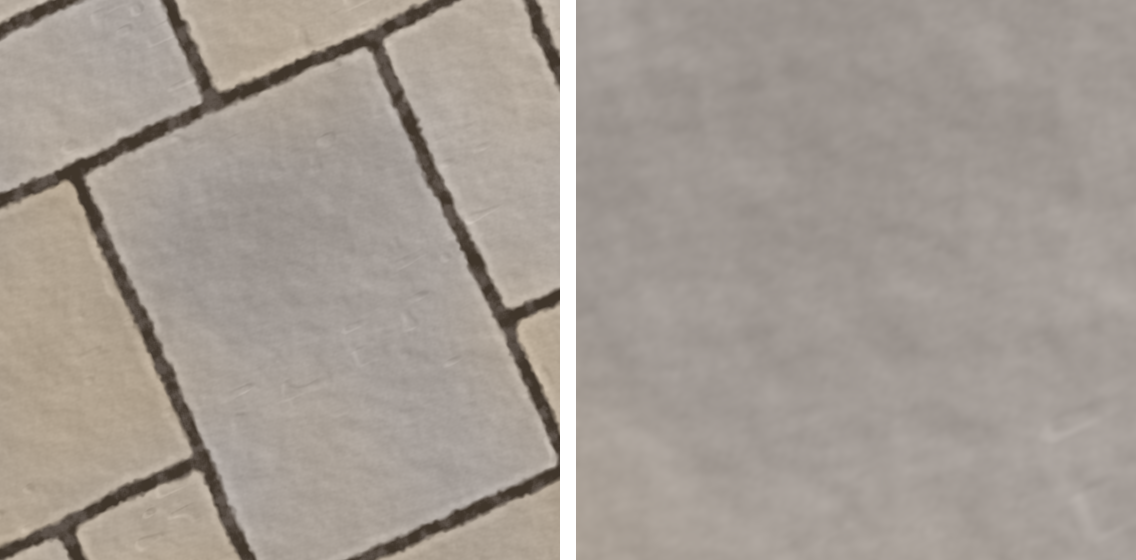
Left: the whole. Right: its middle third, enlarged.
This texture is drawn by a WebGL 1 fragment shader. Its source:

```glsl
precision highp float;
uniform vec2 u_resolution;

float hash(vec2 p) {
  return fract(sin(dot(p, vec2(127.1, 311.7))) * 43758.5453);
}

float noise(vec2 p) {
  vec2 i = floor(p), f = fract(p);
  f = f * f * (3.0 - 2.0 * f);
  return mix(mix(hash(i), hash(i + vec2(1.0, 0.0)), f.x),
             mix(hash(i + vec2(0.0, 1.0)), hash(i + vec2(1.0)), f.x), f.y);
}

float fbm(vec2 p) {
  float sum = 0.0, amp = 0.5;
  for (int k = 0; k < 4; k++) {
    sum += amp * noise(p);
    p = mat2(1.6, 1.2, -1.2, 1.6) * p + 7.3;
    amp *= 0.5;
  }
  return sum;
}

// Stone height: soft grain plus a few raised chips
float relief(vec2 q) {
  float chips = smoothstep(0.74, 0.92, noise(q * vec2(8.0, 13.0) + 3.7));
  chips *= smoothstep(0.5, 0.75, noise(q * 2.3 + 11.0));
  return fbm(q * vec2(7.0, 10.0)) + 0.35 * chips;
}

// Keeps (depth inside the slab, warmth, lightness) of the slab that holds q
void slab(inout vec3 hit, vec2 q, vec2 lo, vec2 hi, float warmth, float light) {
  vec2 d = abs(q - 0.5 * (lo + hi)) - 0.5 * (hi - lo) + 0.09;
  float depth = 0.09 - length(max(d, 0.0)) - min(max(d.x, d.y), 0.0);
  if (depth > hit.x) hit = vec3(depth, warmth, light);
}

void main() {
  // Tilted paving frame: one unit is the smallest slab side, y points down
  vec2 uv = gl_FragCoord.xy / u_resolution;
  vec2 p = vec2(uv.x, 1.0 - uv.y) * 3.539;
  vec2 q = vec2(0.910 * p.x - 0.415 * p.y + 0.037,
                0.415 * p.x + 0.910 * p.y - 1.171);

  // Uneven, crumbly slab edges
  vec2 e = q + 0.03 * (vec2(noise(q * 2.0), noise(q * 2.0 + 31.0)) - 0.5);
  e += 0.022 * (vec2(noise(q * 13.0 + 5.0), noise(q * 13.0 + 47.0)) - 0.5);
  e += 0.016 * (vec2(noise(q * 34.0 + 9.0), noise(q * 34.0 + 71.0)) - 0.5);

  // Slabs of mixed sizes around the large one
  vec3 hit = vec3(0.0);
  slab(hit, e, vec2(0.0, 0.0), vec2(2.08, 3.0), 0.22, 0.01);
  slab(hit, e, vec2(-2.0, 0.0), vec2(0.0, 2.01), 0.75, 0.0);
  slab(hit, e, vec2(2.08, 0.0), vec2(3.08, 2.0), 0.35, 0.035);
  slab(hit, e, vec2(-1.0, -1.0), vec2(1.0, 0.0), 0.15, 0.025);
  slab(hit, e, vec2(1.0, -2.0), vec2(3.08, 0.0), 0.55, 0.03);
  slab(hit, e, vec2(-1.0, -2.0), vec2(1.0, -1.0), 0.45, 0.04);
  slab(hit, e, vec2(-0.98, 2.01), vec2(0.0, 4.0), 0.85, 0.01);
  slab(hit, e, vec2(-2.0, 2.01), vec2(-0.98, 4.0), 0.5, 0.02);
  slab(hit, e, vec2(2.08, 2.0), vec2(4.0, 4.0), 0.7, 0.02);
  slab(hit, e, vec2(0.0, 3.0), vec2(2.08, 5.0), 0.75, 0.0);
  slab(hit, e, vec2(3.08, 0.0), vec2(4.0, 2.0), 0.45, 0.04);

  // Stone colour with broad blotches and a violet grey stain
  float warmth = hit.y + 0.6 * (noise(q * 1.4 + 2.0) - 0.5);
  vec2 s = (q - vec2(0.95, 0.85)) / vec2(0.9, 0.65);
  float stain = exp(-dot(s, s));
  vec3 stone = mix(vec3(0.650, 0.622, 0.600), vec3(0.695, 0.635, 0.555),
                   clamp(warmth - 0.3 * stain, 0.0, 1.0));
  stone += hit.z - 0.045 * stain;
  stone += 0.05 * (fbm(q * 3.0 + 20.0) - 0.47);

  // Raking light from the lower left, then fine grain
  float slope = relief(q) - relief(q + vec2(-0.028, 0.012));
  stone += clamp(0.16 * slope, -0.07, 0.08);
  stone += 0.014 * (noise(q * 60.0) - 0.5);

  // Worn pale rim beside the joint
  float rim = smoothstep(0.045, 0.07, hit.x) - smoothstep(0.07, 0.125, hit.x);
  stone += 0.05 * rim * (0.5 + noise(q * 9.0));

  // Dark sandy joint
  vec3 joint = mix(vec3(0.25, 0.21, 0.17), vec3(0.38, 0.34, 0.31),
                   smoothstep(0.3, 0.75, fbm(q * 14.0 + 4.0)));
  float cover = smoothstep(0.024, 0.060, hit.x);
  gl_FragColor = vec4(mix(joint, stone, cover), 1.0);
}
```
